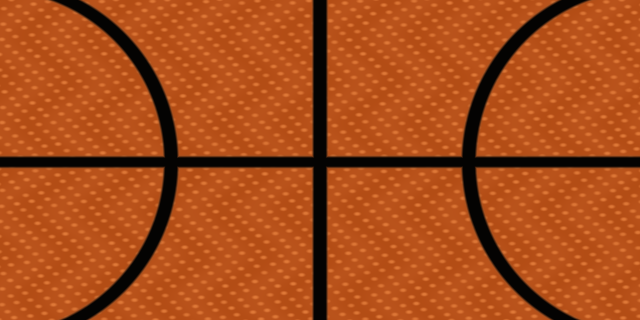
Write a Shadertoy shader that draws this texture.

```glsl
// Pebbled orange leather crossed by black seams: a cross and two side arcs.
#define SEAM_CENTER vec2(1.0, 0.4935)
#define SEAM_HALF vec2(0.0215, 0.0165)
#define ARC_RADIUS 0.555
#define ARC_OFFSET 1.02
#define EDGE_BLUR 0.005
#define PEBBLE_STEP vec2(0.047, 0.007)
#define PEBBLE_ROW vec2(0.0215, -0.0205)
#define PEBBLE_SIZE vec2(0.0155, 0.0090)
#define PEBBLE_JITTER 0.14
#define LEATHER vec3(0.715, 0.312, 0.094)
#define PEBBLE vec3(0.875, 0.475, 0.220)
#define SEAM_BLACK vec3(0.016, 0.010, 0.008)

vec2 hash2(vec2 cell) {
    vec2 h = vec2(dot(cell, vec2(127.1, 311.7)), dot(cell, vec2(269.5, 183.3)));
    return fract(sin(h) * 43758.5);
}

// Soft elliptical bumps on a slanted, slightly irregular lattice
float pebbles(vec2 p) {
    mat2 lattice = mat2(PEBBLE_STEP, PEBBLE_ROW);
    vec2 home = floor(inverse(lattice) * p);
    float height = 0.0;
    for (int j = -1; j <= 2; j++) {
        for (int i = -1; i <= 2; i++) {
            vec2 cell = home + vec2(i, j);
            vec2 shift = (hash2(cell) - 0.5) * PEBBLE_JITTER;
            vec2 d = (p - lattice * (cell + shift)) / PEBBLE_SIZE;
            float strength = 0.82 + 0.18 * hash2(cell + 17.0).x;
            height = max(height, strength * (1.0 - smoothstep(0.15, 1.0, length(d))));
        }
    }
    return height;
}

// Signed distance to a round seam, thinner where it runs level
float arcSeam(vec2 p) {
    float r = length(p);
    float halfWidth = mix(SEAM_HALF.y, SEAM_HALF.x, abs(p.x) / max(r, 0.001));
    return abs(r - ARC_RADIUS) - halfWidth;
}

// Signed distance to the nearest seam
float seams(vec2 p) {
    vec2 q = p - SEAM_CENTER;
    vec2 bars = abs(q) - SEAM_HALF;
    float arc = arcSeam(vec2(abs(q.x) - ARC_OFFSET, q.y));
    return min(min(bars.x, bars.y), arc);
}

void mainImage(out vec4 fragColor, in vec2 fragCoord) {
    vec2 p = fragCoord / iResolution.y;
    p.x += 1.0 - 0.5 * iResolution.x / iResolution.y;

    // Leather with a faint uneven tint
    float tint = 0.012 * sin(p.x * 31.0 + 2.0 * sin(p.y * 23.0));
    vec3 color = mix(LEATHER + tint, PEBBLE, pebbles(p));

    // Dulled rim, then the seam itself
    float d = seams(p);
    float blur = max(EDGE_BLUR, 0.75 / iResolution.y);
    color = mix(color, vec3(0.62, 0.33, 0.15), 0.6 * (1.0 - smoothstep(0.0, 2.0 * blur, d)));
    color = mix(SEAM_BLACK, color, smoothstep(-blur, blur, d));

    fragColor = vec4(color, 1.0);
}
```
